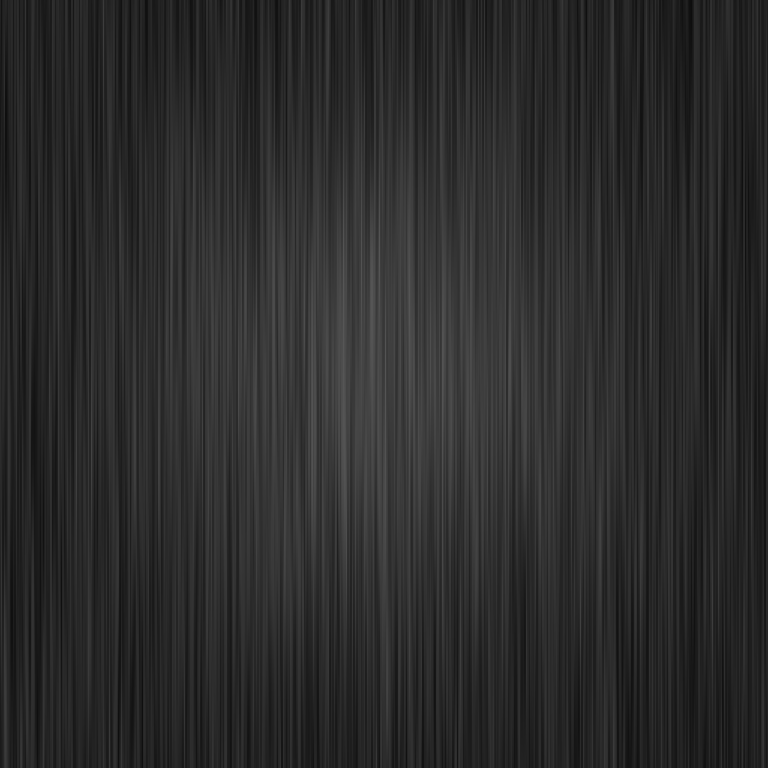
Give the GLSL for this texture, as a WebGL 2 fragment shader.

```glsl
#version 300 es
precision highp float;
// Dark brushed metal: fine vertical streaks under a soft round glow.
// Each streak column is 1D value noise along y with its own random shift;
// two fine layers and faint scratches are added to a Gaussian light.

uniform vec2 u_resolution;
out vec4 outColor;

const vec2 GLOW_CENTER = vec2(0.495, 0.52);
const vec2 GLOW_RADIUS = vec2(0.33, 0.33);
const float BASE_GRAY = 0.128;
const float GLOW_GAIN = 0.135;
const float STREAK_CONTRAST = 0.175;
const float SCRATCH_GAIN = 0.07;
const float SCRATCH_MEAN = 0.16;
const float FINE_COLUMNS = 512.0;
const float MID_COLUMNS = 300.0;
const float DARKEST = 0.05;

float hash(vec2 p) {
    return fract(sin(dot(p, vec2(12.9898, 78.233))) * 43758.5453);
}

// Smooth noise along one column, shifted so that cells never line up
float column(float id, float y, float seed) {
    float t = y + 7.0 * hash(vec2(id, seed));
    float cell = floor(t);
    vec2 key = vec2(id + seed * 617.0, cell);
    return mix(hash(key), hash(key + vec2(0.0, 1.0)), smoothstep(0.0, 1.0, t - cell));
}

// Neighbouring columns blended across x
float streaks(vec2 uv, float columns, float streakLength, float seed) {
    float x = uv.x * columns;
    float id = floor(x);
    float y = uv.y / streakLength;
    return mix(column(id, y, seed), column(id + 1.0, y, seed),
               smoothstep(0.15, 0.85, x - id));
}

void main() {
    vec2 uv = gl_FragCoord.xy / u_resolution;

    // Round light falling off towards the edges
    vec2 d = (uv - GLOW_CENTER) / GLOW_RADIUS;
    float glow = exp(-dot(d, d));

    // Brushed grain in two fine widths
    float grain = 0.65 * streaks(uv, FINE_COLUMNS, 0.20, 1.0)
                + 0.35 * streaks(uv, MID_COLUMNS, 0.26, 2.0);

    // Light scratches skew the grain towards thin bright lines
    float scratch = pow(streaks(uv, FINE_COLUMNS, 0.24, 4.0), 4.0);

    float gray = BASE_GRAY + GLOW_GAIN * glow
               + STREAK_CONTRAST * (grain - 0.5)
               + SCRATCH_GAIN * (scratch - SCRATCH_MEAN);
    outColor = vec4(vec3(clamp(gray, DARKEST, 1.0)), 1.0);
}
```
